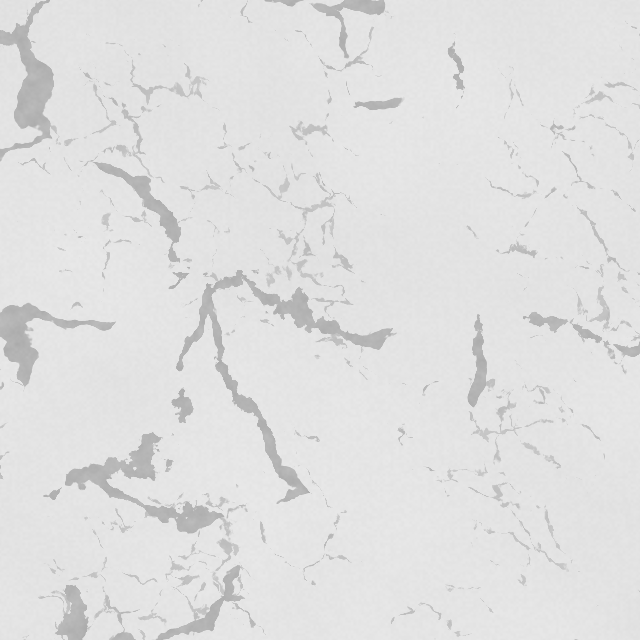
This texture is drawn by a Shadertoy shader. Its source:

```glsl
// Pale grey marble with broken, ragged grey veins and patches of hairline cracks.

const vec3 STONE_COLOR = vec3(0.893);
const vec3 VEIN_COLOR = vec3(0.705);
const vec3 CRACK_COLOR = vec3(0.715);
const float VEIN_CELLS = 4.0;        // vein network cells across the canvas
const float VEIN_HALF_WIDTH = 0.0115;
const float VEIN_RAGGEDNESS = 0.020;
const float VEIN_FRAYING = 0.032;
const float CRACK_CELLS = 10.0;
const float CRACK_HALF_WIDTH = 0.0009;
const float CRACK_RAGGEDNESS = 0.007;
const float CRACK_BREAKING = 0.009;
const vec2 CRACK_DIRECTION = vec2(0.8, -0.6);
const float CRACK_STRETCH = 0.4;
const float EDGE_SOFTNESS = 0.0003;
const float CLOUD_CONTRAST = 0.035;
const float GRAIN_CONTRAST = 0.018;

float hash(vec2 p) {
    return fract(sin(dot(p, vec2(127.1, 311.7))) * 43758.5453);
}

vec2 hash2(vec2 p) {
    return vec2(hash(p), hash(p + 57.3));
}

float noise(vec2 p) {
    vec2 cell = floor(p);
    vec2 f = fract(p);
    f = f * f * (3.0 - 2.0 * f);
    float low = mix(hash(cell), hash(cell + vec2(1, 0)), f.x);
    float high = mix(hash(cell + vec2(0, 1)), hash(cell + vec2(1, 1)), f.x);
    return mix(low, high, f.y);
}

float fbm(vec2 p) {
    float sum = 0.0, amplitude = 0.533;
    for (int i = 0; i < 4; i++) {
        sum += amplitude * noise(p);
        p = mat2(1.6, 1.2, -1.2, 1.6) * p + 11.7;
        amplitude *= 0.5;
    }
    return sum;
}

vec2 warp(vec2 p, float frequency, float amount) {
    vec2 q = p * frequency;
    return p + amount * (vec2(fbm(q + 3.1), fbm(q + 41.9)) - 0.5);
}

// Distance to the nearest border between Voronoi cells, in cell units
float borderDistance(vec2 p) {
    vec2 cell = floor(p), f = fract(p);
    vec2 nearestCell = vec2(0), nearest = vec2(0);
    float best = 8.0;
    for (int y = -1; y <= 1; y++)
    for (int x = -1; x <= 1; x++) {
        vec2 offset = vec2(x, y);
        vec2 r = offset + hash2(cell + offset) - f;
        if (dot(r, r) < best) {
            best = dot(r, r);
            nearest = r;
            nearestCell = offset;
        }
    }
    float border = 8.0;
    for (int y = -2; y <= 2; y++)
    for (int x = -2; x <= 2; x++) {
        vec2 offset = nearestCell + vec2(x, y);
        vec2 r = offset + hash2(cell + offset) - f;
        vec2 between = r - nearest;
        if (dot(between, between) > 0.0001)
            border = min(border, dot(0.5 * (nearest + r), normalize(between)));
    }
    return border;
}

// Coverage of a line whose half width may fall below zero, which breaks it
float lineCoverage(float dist, float halfWidth) {
    float edge = EDGE_SOFTNESS + 0.5 / iResolution.y;
    return smoothstep(-edge, edge, halfWidth - dist);
}

// Clean in some stretches, frayed into flecks in others
float veins(vec2 p) {
    vec2 q = warp(warp(p, 4.0, 0.22), 22.0, 0.05);
    float presence = smoothstep(0.44, 0.62, fbm(p * 4.5 + 19.0));
    float fray = smoothstep(0.35, 0.75, noise(p * 8.0 + 33.0));
    float halfWidth = mix(-0.012, VEIN_HALF_WIDTH, presence)
        + VEIN_RAGGEDNESS * (fbm(p * 36.0) - 0.5)
        + VEIN_FRAYING * fray * (fbm(p * 75.0 + 8.0) - 0.5);
    return lineCoverage(borderDistance(q * VEIN_CELLS + 7.0) / VEIN_CELLS, halfWidth);
}

float cracks(vec2 p, float cells, float seed) {
    vec2 q = warp(warp(p, 9.0, 0.1), 50.0, 0.028) + seed;
    q -= CRACK_STRETCH * CRACK_DIRECTION * dot(q, CRACK_DIRECTION);
    float presence = smoothstep(0.42, 0.62, fbm(p * 6.0 + seed * 5.0));
    float halfWidth = mix(-0.005, CRACK_HALF_WIDTH, presence)
        + CRACK_RAGGEDNESS * (fbm(p * 34.0 + seed) - 0.5)
        + CRACK_BREAKING * (fbm(p * 95.0 + seed) - 0.5);
    return lineCoverage(borderDistance(q * cells) / cells, halfWidth);
}

void mainImage(out vec4 fragColor, in vec2 fragCoord) {
    vec2 p = fragCoord / iResolution.y;

    // Stone with faint clouding
    vec3 color = STONE_COLOR + CLOUD_CONTRAST * (fbm(p * 5.0 + 70.0) - 0.5);

    // Two sizes of hairline cracks, fading in and out
    float hairline = max(cracks(p, CRACK_CELLS, 13.0),
                         0.85 * cracks(p, CRACK_CELLS * 1.8, 29.0));
    color = mix(color, CRACK_COLOR, hairline * mix(0.7, 1.0, noise(p * 30.0)));

    // Broad veins, mottled inside
    vec3 veinTone = VEIN_COLOR + 0.08 * (fbm(p * 60.0 + 5.0) - 0.5);
    color = mix(color, veinTone, veins(p));

    // Fine grain
    color += GRAIN_CONTRAST * (noise(p * 240.0) - 0.5);
    fragColor = vec4(color, 1.0);
}
```
